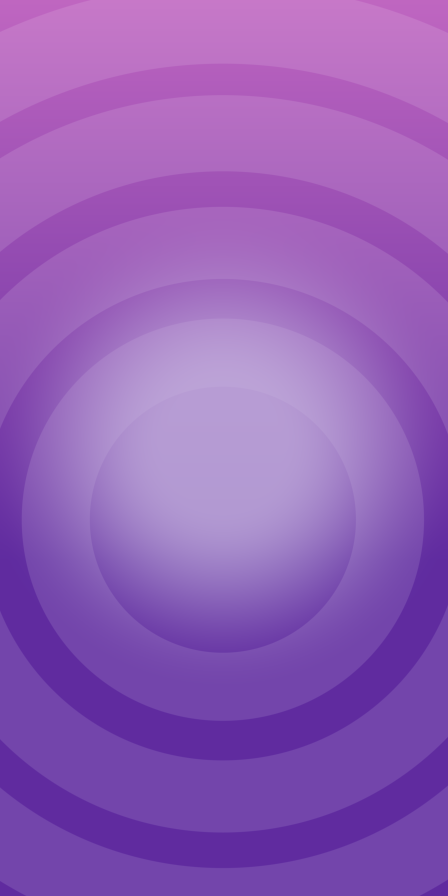
A Shadertoy shader for this background:

```glsl
const vec3 DEEP_VIOLET = vec3(0.375, 0.170, 0.625);
const vec3 ORCHID = vec3(0.750, 0.400, 0.755);
const vec3 PALE_LAVENDER = vec3(0.800, 0.745, 0.890);
const int RING_COUNT = 4;

// Antialiased disc coverage
float disc(float dist, float radius, float blur) {
    return smoothstep(radius + blur, radius - blur, dist);
}

float ring(float dist, float inner, float outer, float blur) {
    return disc(dist, outer, blur) - disc(dist, inner, blur);
}

// Concentric bands that widen slightly outwards
float ringPattern(float dist, float blur) {
    float coverage = 0.0;
    for (int i = 0; i < RING_COUNT; i++) {
        float n = float(i);
        coverage += ring(dist, 0.297 + 0.2403 * n, 0.449 + 0.2493 * n, blur);
    }
    return coverage;
}

vec3 backdrop(float height) {
    return mix(DEEP_VIOLET, ORCHID, smoothstep(0.0, 1.0, 0.0) + clamp((height - 0.75) / 1.25, 0.0, 1.0));
}

float softGlow(vec2 p, vec2 center, float core, float reach) {
    return 1.0 - smoothstep(core, reach, distance(p, center));
}

void mainImage(out vec4 fragColor, in vec2 fragCoord) {
    // One unit is the canvas width
    vec2 p = fragCoord / iResolution.x;
    float blur = 0.75 / iResolution.x;

    vec3 color = backdrop(p.y);

    // Translucent white rings
    float dist = distance(p, vec2(0.4975, 0.840));
    color = mix(color, vec3(1.0), 0.12 * ringPattern(dist, blur));

    // Glow over the upper part of the central disc
    float glow = softGlow(p, vec2(0.4975, 0.997), 0.13, 0.547);
    color = mix(color, PALE_LAVENDER, 0.74 * glow);

    fragColor = vec4(color, 1.0);
}
```
